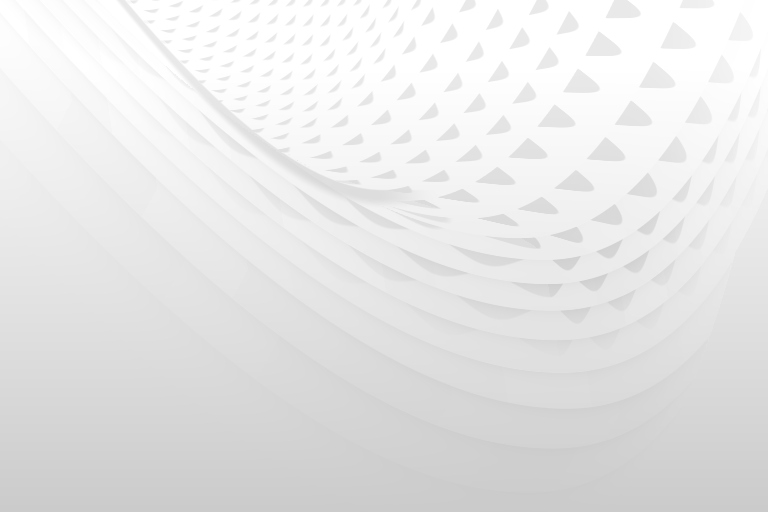
Reproduce this background procedurally as a Shadertoy shader.

```glsl
// A pale woven bowl: nested ribbons sweep down from the left, turn and climb right.
// Each pixel is solved for the ribbon curve through it; lens-shaped gaps and soft
// edge shadows are then repeated along the ribbons over a vertical grey gradient.

const vec2  GRID        = vec2(768.0, 512.0); // design units, y grows downwards
const float TOP_TONE    = 1.0;
const float BOTTOM_TONE = 0.795;
const float RIM_LEVEL   = 192.0;  // curve that forms the inner lip
const float FIRST_ROW   = 200.0;  // level where ribbons start to widen
const float FAR_STEP    = 10.0;   // ribbon spacing on the far wall
const float NEAR_STEP   = 17.0;   // ribbon spacing at the first row
const float STEP_GROWTH = 0.1;
const float LEFT_PITCH  = 118.0;  // gap spacing along the left arms
const float GAP_SHADE   = 0.085;
const float EDGE_SHADE  = 0.036;
const float RIM_SHADE   = 0.085;
const float FACET_SHADE = 0.012;

float hash(vec2 p) {
    return fract(sin(dot(p, vec2(41.3, 289.1))) * 4375.5);
}

// Horizontal position of the turning point of a ribbon
float turnX(float level) {
    return 130.0 + 0.85 * min(level, 170.0)
         + 270.0 * smoothstep(140.0, 260.0, level)
         + 0.15 * max(level - 260.0, 0.0)
         - 0.70 * max(level - 420.0, 0.0);
}

// Height of a ribbon at x: a flattening arm on the left, a steepening one on the right
float ribbonY(float level, float x) {
    float d = x - turnX(level);
    float bend = smoothstep(150.0, 320.0, level);
    float leftWidth = mix(220.0, 520.0, smoothstep(192.0, 230.0, level)) - 0.51 * d;
    float rightWidth = max(mix(200.0, 380.0, bend) - 0.7 * bend * d, 120.0);
    return level - d * d / (d < 0.0 ? leftWidth : rightWidth);
}

// Bisection for the ribbon level through p
float solveLevel(vec2 p, bool outside) {
    float low = outside ? RIM_LEVEL : -60.0;
    float high = 800.0;
    for (int i = 0; i < 22; i++) {
        float mid = 0.5 * (low + high);
        if (ribbonY(mid, p.x) < p.y) low = mid; else high = mid;
    }
    return 0.5 * (low + high);
}

// Ribbon count: even on the far wall, logarithmic on the near side
float rowOf(float level) {
    float t = level - FIRST_ROW;
    return t < 0.0 ? t / FAR_STEP
                   : log(1.0 + STEP_GROWTH * t / NEAR_STEP) / STEP_GROWTH;
}

void mainImage(out vec4 fragColor, in vec2 fragCoord) {
    vec2 uv = fragCoord / iResolution.xy;
    vec2 p = vec2(uv.x, 1.0 - uv.y) * GRID;
    float pixel = GRID.y / iResolution.y;

    // Ribbon coordinates
    float rimX = turnX(RIM_LEVEL);
    float rimY = ribbonY(RIM_LEVEL, min(p.x, rimX));
    bool outside = p.x < rimX && p.y > rimY;
    float level = solveLevel(p, outside);
    float row = rowOf(level);
    float id = floor(row);
    float across = row - id;
    float blur = clamp(fwidth(row), 0.01, 0.6);

    vec2 turn = vec2(turnX(level), level);
    bool leftArm = p.x < turn.x;
    float pitch = leftArm ? LEFT_PITCH : clamp(40.0 + 1.5 * id, 25.0, 56.0);
    float along = length(p - turn) / pitch + 0.5 * mod(id, 2.0);

    // Background gradient, lifted a little within the bowl
    float tone = mix(TOP_TONE, BOTTOM_TONE, pow(1.0 - uv.y, 1.1));
    float body = 1.0 - smoothstep(330.0, 480.0, level);
    tone += 0.022 * body;

    // Lens-shaped gaps below each ribbon edge
    float lens = max(0.5 + 0.5 * cos(6.28318 * along) - 0.22, 0.0) / 0.78;
    float thickness = mix(0.36, 0.52, smoothstep(-6.0, 2.0, id)) * lens;
    float gap = smoothstep(-blur, blur, thickness - across)
              * smoothstep(0.0, blur, across) * smoothstep(0.0, 0.15, lens);
    float gapFade = 1.0 - smoothstep(3.0, 7.5, row);
    gapFade *= leftArm ? 0.7 * smoothstep(40.0, 240.0, p.x) : 1.0;
    gapFade *= 1.0 - 0.55 * smoothstep(620.0, 768.0, p.x);

    // Soft shadow and faint facets on the wide outer ribbons
    float wide = smoothstep(0.5, 4.5, row) * (1.0 - smoothstep(7.5, 11.5, row));
    wide *= 1.0 - 0.6 * smoothstep(600.0, 760.0, p.x);
    float edge = exp(-3.5 * across) * smoothstep(0.0, blur, across);
    float facet = hash(vec2(id, floor(along))) - 0.5;

    // Dark lip that narrows towards the upper left
    float lipWidth = mix(4.0, 11.0, smoothstep(120.0, 370.0, p.x));
    float lipDist = (p.y - rimY) * mix(0.65, 1.0, smoothstep(180.0, 380.0, p.x));
    float lip = smoothstep(-pixel, pixel, lipDist + 2.0)
              * (1.0 - smoothstep(0.5 * lipWidth, 1.6 * lipWidth, lipDist))
              * (1.0 - smoothstep(375.0, 440.0, p.x));

    tone = min(tone, 1.0);
    tone -= max(GAP_SHADE * gap * gapFade, RIM_SHADE * lip);
    tone -= wide * (EDGE_SHADE * edge + FACET_SHADE * facet);
    fragColor = vec4(vec3(clamp(tone, 0.0, 1.0)), 1.0);
}
```
